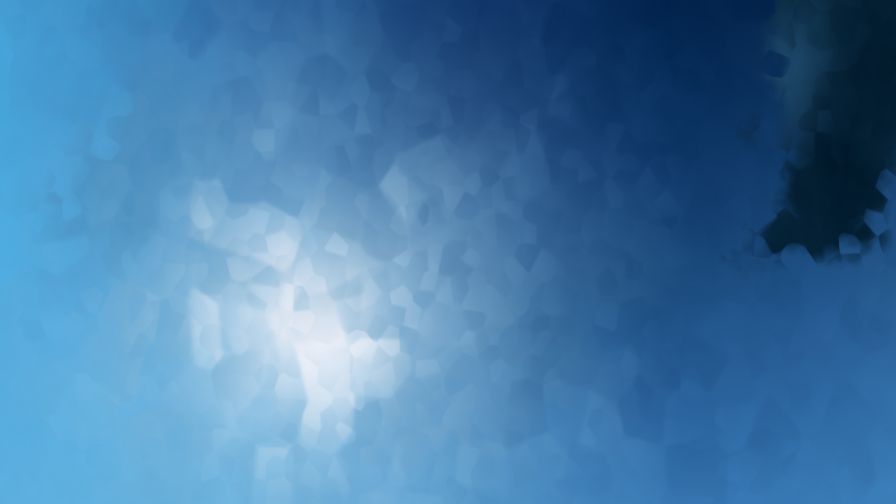
This background is drawn by a WebGL 1 fragment shader. Its source:

```glsl
precision highp float;
// A painted evening sky: a pale glow low on the left, deep blue to the upper
// right and a dark cloud at the right edge. A smooth colour field is sampled
// through overlapping jittered dabs, which break it into soft brush strokes.

uniform vec2 u_resolution;

const float ASPECT = 16.0 / 9.0;
const vec2 GLOW_CENTER = vec2(0.613, 0.335);
const float HALO_RADIUS = 0.39;
const float CORE_RADIUS = 0.17;
const vec3 HALO_COLOR = vec3(0.62, 0.79, 0.89);
const vec3 CORE_COLOR = vec3(0.93, 0.94, 0.97);
const vec3 VEIL_COLOR = vec3(0.23, 0.49, 0.69);
const vec3 CLOUD_DARK = vec3(0.01, 0.11, 0.18);
const vec3 CLOUD_LIT = vec3(0.15, 0.34, 0.49);
const float COARSE_DABS = 12.0;
const float FINE_DABS = 30.0;
const float COARSE_SHIFT = 0.055;
const float FINE_SHIFT = 0.030;
const float DAB_SHARPNESS = 22.0;

float hash(vec2 p) {
  return fract(sin(dot(p, vec2(127.1, 311.7))) * 43758.5453);
}

vec2 hash2(vec2 p) {
  return vec2(hash(p), hash(p + 37.3));
}

float noise(vec2 p) {
  vec2 i = floor(p), f = fract(p);
  f = f * f * (3.0 - 2.0 * f);
  return mix(mix(hash(i), hash(i + vec2(1.0, 0.0)), f.x),
             mix(hash(i + vec2(0.0, 1.0)), hash(i + 1.0), f.x), f.y);
}

float fbm(vec2 p) {
  float sum = 0.0, amp = 0.5;
  for (int i = 0; i < 4; i++) {
    sum += amp * noise(p);
    p = p * 2.03 + 17.1;
    amp *= 0.5;
  }
  return sum;
}

// Random shift of the nearest dab, blended softly with its neighbours.
vec2 dabShift(vec2 p, float density) {
  vec2 g = mat2(0.90, 0.30, -0.25, 0.75) * p * density;
  vec2 cell = floor(g), shift = vec2(0.0);
  float total = 0.0;
  for (int y = -1; y <= 1; y++) {
    for (int x = -1; x <= 1; x++) {
      vec2 id = cell + vec2(float(x), float(y));
      vec2 d = id + hash2(id) - g;
      float w = exp(-DAB_SHARPNESS * dot(d, d)) + 1e-7;
      shift += w * (hash2(id + 91.7) - 0.5);
      total += w;
    }
  }
  return 2.0 * shift / total;
}

vec3 ramp(vec3 a, vec3 b, vec3 c, vec3 d, vec3 e, float t) {
  vec4 k = clamp(t * 4.0 - vec4(0.0, 1.0, 2.0, 3.0), 0.0, 1.0);
  return mix(mix(mix(mix(a, b, k.x), c, k.y), d, k.z), e, k.w);
}

// Three horizontal ramps joined by a quadratic in height.
vec3 skyBase(vec2 p) {
  float t = p.x / ASPECT, y = clamp(p.y, 0.0, 1.0);
  vec3 low = ramp(vec3(0.35, 0.69, 0.88), vec3(0.36, 0.67, 0.86),
    vec3(0.30, 0.58, 0.79), vec3(0.21, 0.46, 0.70), vec3(0.23, 0.49, 0.72), t);
  vec3 middle = ramp(vec3(0.29, 0.66, 0.87), vec3(0.31, 0.57, 0.77),
    vec3(0.20, 0.40, 0.60), vec3(0.08, 0.26, 0.46), vec3(0.13, 0.32, 0.52), t);
  vec3 high = ramp(vec3(0.27, 0.63, 0.84), vec3(0.18, 0.42, 0.65),
    vec3(0.07, 0.22, 0.43), vec3(0.0, 0.13, 0.29), vec3(0.03, 0.15, 0.29), t);
  return high * y * (2.0 * y - 1.0) + middle * 4.0 * y * (1.0 - y)
       + low * (1.0 - y) * (1.0 - 2.0 * y);
}

float taperedCapsule(vec2 p, vec2 a, vec2 b, float ra, float rb) {
  vec2 ab = b - a;
  float h = clamp(dot(p - a, ab) / dot(ab, ab), 0.0, 1.0);
  return length(p - a - ab * h) - mix(ra, rb, h);
}

float cloudDistance(vec2 p) {
  float body = taperedCapsule(p, vec2(1.70, 1.02), vec2(1.655, 0.65), 0.165, 0.11);
  float tail = taperedCapsule(p, vec2(1.665, 0.56), vec2(1.465, 0.49), 0.07, 0.015);
  float wisp = length(p - vec2(1.507, 0.731)) - 0.017;
  return min(min(body, tail), wisp);
}

void main() {
  vec2 p = gl_FragCoord.xy / u_resolution * vec2(ASPECT, 1.0);
  vec2 fine = dabShift(p, FINE_DABS) * FINE_SHIFT;
  vec2 q = p + fine + dabShift(p, COARSE_DABS) * COARSE_SHIFT;
  vec3 color = skyBase(mix(p, q, 0.6));

  // Shaded veil with a slanted edge on the upper left
  float slant = q.x - 0.09 - 0.53 * (q.y - 0.537);
  vec2 veil = (q - vec2(0.24, 0.70)) / vec2(0.22, 0.22);
  color = mix(color, VEIL_COLOR, 0.6 * smoothstep(-0.03, 0.07, slant) * exp(-dot(veil, veil)));

  // Wide halo and bright core
  float r = length(q - GLOW_CENTER) * (0.9 + 0.22 * fbm(q * 7.0));
  color = mix(color, HALO_COLOR, 0.76 * exp(-pow(r / HALO_RADIUS, 2.0)));
  color = mix(color, CORE_COLOR, 0.95 * exp(-pow(r / CORE_RADIUS, 2.0)));

  // Dark cloud with a lit left flank
  vec2 c = p + fine * 0.8;
  float edge = cloudDistance(c) + 0.08 * (fbm(c * 14.0) - 0.47);
  vec2 flank = (c - vec2(1.56, 0.86)) / vec2(0.065, 0.17);
  vec3 cloud = mix(CLOUD_DARK, CLOUD_LIT, 0.7 * exp(-dot(flank, flank)));
  cloud += 0.10 * (fbm(c * vec2(9.0, 6.0) + 4.0) - 0.45) * vec3(0.5, 0.9, 1.1);
  color = mix(color, cloud, 0.95 * (1.0 - smoothstep(-0.035, 0.025, edge)));

  // Faint mottling of the paint
  color *= 1.0 + 0.07 * (fbm(q * 9.0) - 0.47);
  gl_FragColor = vec4(clamp(color, 0.0, 1.0), 1.0);
}
```
